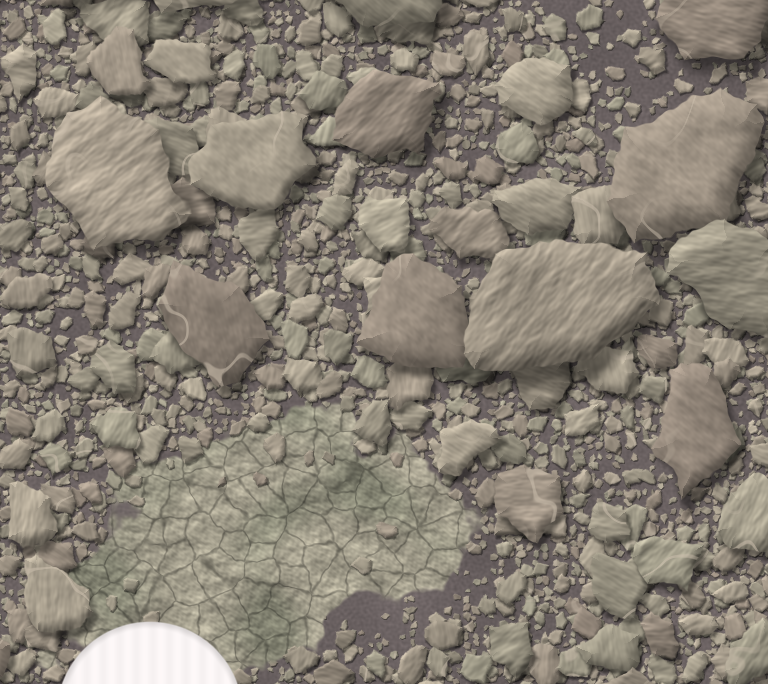
This texture is drawn by a WebGL 1 fragment shader. Its source:

```glsl
precision highp float;
// Sunlit rubble field: veined boulders, gravel and cracked bedrock on dusky sand, with a pale disc.
uniform vec2 u_resolution;
const vec3 SAND = vec3(0.41, 0.375, 0.375);
const vec3 BROWN = vec3(0.53, 0.485, 0.44);
const vec3 TAN = vec3(0.64, 0.605, 0.54);
const vec3 OLIVE = vec3(0.53, 0.53, 0.46);
const vec3 BEDROCK = vec3(0.64, 0.62, 0.55);
const vec3 VEIN = vec3(0.80, 0.75, 0.68);
const vec3 DISC = vec3(0.98, 0.96, 0.96);
const vec2 LIGHT = vec2(-0.5, 0.866);
const float TAU = 6.28319;

vec2 hash2(vec2 p) {
  vec3 q = fract(p.xyx * vec3(0.1031, 0.1030, 0.0973));
  q += dot(q, q.yzx + 33.33);
  return fract((q.xx + q.yz) * q.zy);
}
float slope(vec2 corner, vec2 offset) { return dot(hash2(corner) * 2.0 - 1.0, offset); }
float gradientNoise(vec2 p) {
  vec2 c = floor(p), f = p - c, e = vec2(1.0, 0.0);
  vec2 u = f * f * f * (f * (f * 6.0 - 15.0) + 10.0);
  return mix(mix(slope(c, f), slope(c + e, f - e), u.x),
             mix(slope(c + e.yx, f - e.yx), slope(c + 1.0, f - 1.0), u.x), u.y);
}
float fbm(vec2 p) {
  float sum = 0.0, amp = 0.6;
  for (int i = 0; i < 4; i++) {
    sum += amp * gradientNoise(p);
    p = p * 2.03 + 17.1;
    amp *= 0.55;
  }
  return sum;
}
vec2 rotate(vec2 p, float a) {
  return vec2(cos(a) * p.x - sin(a) * p.y, sin(a) * p.x + cos(a) * p.y);
}
// Layered surface, bright where it faces the light
float relief(vec2 p, float angle, vec2 grain) {
  return fbm(rotate(p, angle) * grain) - fbm(rotate(p + LIGHT * 0.004, angle) * grain);
}
// Gap between the two nearest cell points: zero along the cracks
float crackGap(vec2 p) {
  float first = 9.0, second = 9.0;
  for (int k = 0; k < 9; k++) {
    vec2 cell = floor(p) + vec2(mod(float(k), 3.0), floor(float(k) / 3.0)) - 1.0;
    float d = length(cell + hash2(cell) - p);
    second = min(second, max(first, d));
    first = min(first, d);
  }
  return second - first;
}
float bedrockMask(vec2 p) {
  vec2 q = rotate(p - vec2(0.37, 0.2), -0.35) / vec2(0.30, 0.17);
  return 1.0 - smoothstep(0.97, 1.03, length(q) + 0.7 * fbm(p * 7.0));
}
// Share of ground open to rocks: low in sand pools and on bedrock
float openness(vec2 p) {
  float band = 0.25 * exp(-pow(abs(p.y - 0.53) / 0.11, 2.0));
  float pool = smoothstep(0.0, 0.25, gradientNoise(p * 2.9 + 4.0) + band - 0.08);
  return (1.0 - 0.75 * pool) * (1.0 - 0.85 * bedrockMask(p));
}
// Irregular convex outline: x is the distance, yz the outward side of the facet
vec3 rockShape(vec2 q, float radius, vec2 id) {
  vec3 shape = vec3(-9.0, 0.0, 0.0);
  float axis = hash2(id + 5.1).x * TAU;
  for (int k = 0; k < 7; k++) {
    vec2 h = hash2(id + float(k) * vec2(1.7, 3.1));
    float a = (float(k) + 0.7 * h.x) * TAU / 7.0;
    vec2 side = vec2(cos(a), sin(a));
    float d = dot(q, side) - radius * mix(0.6, 1.0, h.y) * (1.0 - 0.4 * abs(cos(a - axis)));
    if (d > shape.x) shape = vec3(d, side);
  }
  return shape;
}
vec3 rockColor(vec2 p, vec2 id, vec3 shape, float radius) {
  vec2 h = hash2(id + 7.3), t = hash2(id + 2.9), q = p + h * 9.0;
  vec3 color = mix(mix(BROWN, TAN, t.x), OLIVE, 0.6 * t.y * t.y);
  color = mix(color, BROWN, 0.5 * smoothstep(0.08, 0.2, radius));
  float plateau = smoothstep(0.0, mix(0.15, 0.4, h.y) * radius, -shape.x);
  float facet = 0.32 * dot(shape.yz, LIGHT) - 0.04;
  float top = 0.06 + 0.14 * (h.x - 0.5) + 0.25 * fbm(q * 11.0);
  float light = 1.0 + mix(facet, top, plateau) + 1.5 * relief(q, h.x * TAU, vec2(9.0, 22.0));
  float path = abs(gradientNoise(q * 8.0) + 0.25 * gradientNoise(q * 23.0));
  float vein = smoothstep(-0.05, 0.2, gradientNoise(q * 5.0 + 3.0)) * (1.0 - smoothstep(0.008, 0.025, path));
  return mix(color * light, VEIN, 0.55 * vein);
}
// Paints one size of scattered rocks with shadows; they thin out below the base height
vec3 rockLayer(vec3 ground, vec2 p, float size, float cover, float base, float seed, float aa) {
  vec2 wobble = vec2(fbm(p * 2.2 / size + seed), fbm(p * 2.2 / size - seed));
  for (int k = 0; k < 9; k++) {
    vec2 cell = floor(p / size) + vec2(mod(float(k), 3.0) - 1.0, 1.0 - floor(float(k) / 3.0));
    vec2 id = cell + seed, h = hash2(id);
    vec2 center = (cell + 0.25 + 0.5 * hash2(id + 3.7)) * size;
    vec2 q = p + 0.16 * size * wobble - center;
    if (h.x > cover || length(q) > 1.15 * size) continue;
    if (h.x > cover * openness(center) * smoothstep(base, base + 0.14, center.y)) continue;
    float radius = size * mix(0.45, 0.8, h.y);
    vec3 shape = rockShape(q, radius, id);
    float shadow = rockShape(q + LIGHT * 0.13 * radius, radius, id).x;
    ground *= mix(0.56, 1.0, smoothstep(-0.06 * radius, 0.1 * radius, shadow));
    if (shape.x < aa)
      ground = mix(ground, rockColor(p, id, shape, radius), 1.0 - smoothstep(-aa, aa, shape.x));
  }
  return ground;
}
vec3 bedrockColor(vec2 p) {
  float gap = crackGap(24.0 * p + 0.5 * vec2(fbm(p * 16.0), fbm(p * 16.0 + 8.0)));
  float light = 1.0 + 0.25 * fbm(p * 12.0) + 1.6 * relief(p, 0.7, vec2(18.0, 26.0));
  vec3 color = mix(BEDROCK, OLIVE, smoothstep(-0.1, 0.4, gradientNoise(p * 9.0)));
  return color * light * mix(0.74, 1.0, smoothstep(0.0, 0.12, gap));
}
void main() {
  vec2 p = gl_FragCoord.xy / u_resolution.y;
  float aa = 1.0 / u_resolution.y, rim = length(p - vec2(0.219, -0.045)) - 0.136;
  vec3 color = SAND * (1.0 + 0.2 * fbm(p * 6.0) + 0.16 * gradientNoise(p * 190.0));
  color = rockLayer(color, p, 0.013, 0.75, -1.0, 11.0, aa);
  color = mix(color, bedrockColor(p), bedrockMask(p));
  // Each step doubles the rock size, from gravel up to boulders
  for (int i = 0; i < 3; i++)
    color = rockLayer(color, p, 0.026 * exp2(float(i)), 0.8 - 0.1 * float(i), -1.0, 23.0 + 14.0 * float(i), aa);
  color = rockLayer(color, p, 0.23, 0.9, 0.28, 71.0, aa);
  vec3 disc = DISC * (1.0 - 0.015 * sin(p.x * 260.0) - 0.12 * smoothstep(-0.012, 0.0, rim));
  gl_FragColor = vec4(mix(color, disc, 1.0 - smoothstep(-aa, aa, rim)), 1.0);
}
```
